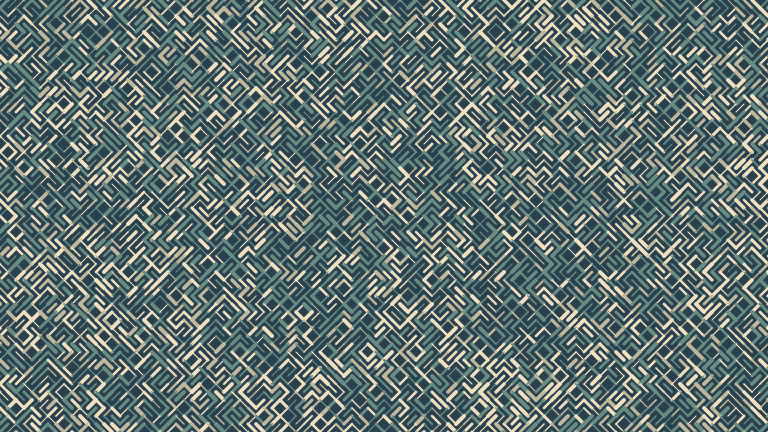
Reproduce this pattern procedurally as a Shadertoy shader.

```glsl
#define ROWS 54.0            // cells along the canvas height
#define THIN 0.055           // smallest stroke radius, in cells
#define THICK 0.25           // largest stroke radius, in cells
#define TEAL_SHARE 0.45
#define KHAKI_SHARE 0.20
#define CLUSTER 0.40         // how far colours gather in patches
#define PATCH_SIZE 4.0       // patch width, in cells
#define NAVY vec3(0.16, 0.25, 0.31)
#define TEAL vec3(0.41, 0.55, 0.51)
#define KHAKI vec3(0.75, 0.72, 0.61)
#define CREAM vec3(0.94, 0.88, 0.75)

float hash(vec2 p) {
    vec3 q = fract(p.xyx * 0.1031);
    q += dot(q, q.yzx + 33.33);
    return fract((q.x + q.y) * q.z);
}

float valueNoise(vec2 p) {
    vec2 i = floor(p), f = fract(p);
    f = f * f * (3.0 - 2.0 * f);
    vec2 e = vec2(1.0, 0.0);
    return mix(mix(hash(i), hash(i + e), f.x),
               mix(hash(i + e.yx), hash(i + e.xx), f.x), f.y);
}

float segmentDistance(vec2 p, vec2 a, vec2 b) {
    vec2 ab = b - a;
    float t = clamp(dot(p - a, ab) / dot(ab, ab), 0.0, 1.0);
    return length(p - a - ab * t);
}

vec3 strokeColor(vec2 cell) {
    float tone = hash(cell + 71.7);
    tone += CLUSTER * (valueNoise(cell / PATCH_SIZE + 19.0) - 0.5);
    if (tone < TEAL_SHARE) return TEAL;
    return tone < TEAL_SHARE + KHAKI_SHARE ? KHAKI : CREAM;
}

void mainImage(out vec4 fragColor, in vec2 fragCoord) {
    vec2 p = fragCoord / iResolution.y * ROWS;
    float pixel = ROWS / iResolution.y;
    vec2 home = floor(p);
    vec3 color = NAVY;

    // Neighbouring cells are included because round caps cross cell borders
    for (int y = 1; y >= -1; y--) {
        for (int x = -1; x <= 1; x++) {
            vec2 cell = home + vec2(x, y);
            vec2 local = p - cell;

            // Each cell holds one of the two diagonals
            float flip = step(0.5, hash(cell + 3.1));
            float radius = mix(THIN, THICK, hash(cell + 137.3));
            float d = segmentDistance(local, vec2(0.0, flip), vec2(1.0, 1.0 - flip)) - radius;

            float cover = clamp(0.5 - d / pixel, 0.0, 1.0);
            color = mix(color, strokeColor(cell), cover);
        }
    }
    fragColor = vec4(color, 1.0);
}
```
